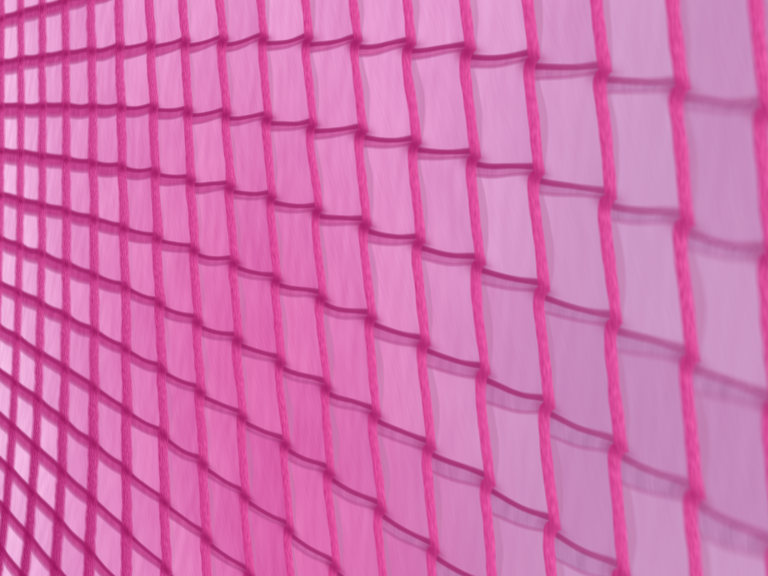
Reproduce this texture procedurally as a WebGL 2 fragment shader.

```glsl
#version 300 es
precision highp float;
// A wall of translucent pink fabric cells receding to the left.
// A curved perspective warp gives grid coordinates; each cell then gets a
// wrinkled panel, a folded horizontal hem and a slanting vertical ribbon.
uniform vec2 u_resolution;
out vec4 outColor;

vec2 hash2(vec2 p) {
  vec3 q = fract(p.xyx * vec3(0.1031, 0.1030, 0.0973));
  q += dot(q, q.yzx + 33.33);
  return fract((q.xx + q.yz) * q.zy);
}

float corner(vec2 cell, vec2 offset) {
  return dot(hash2(cell) * 2.0 - 1.0, offset);
}

// Gradient noise, roughly -0.7 to 0.7
float noise(vec2 p) {
  vec2 i = floor(p), f = fract(p);
  vec2 w = f * f * f * (f * (f * 6.0 - 15.0) + 10.0);
  vec2 e = vec2(1, 0);
  return mix(mix(corner(i, f), corner(i + e, f - e), w.x),
             mix(corner(i + e.yx, f - e.yx), corner(i + 1.0, f - 1.0), w.x), w.y);
}

// Grid coordinates: columns widen to the right, rows fan out and bend
vec2 warpGrid(vec2 p) {
  float drift = 0.07 * p.y * smoothstep(0.0, 0.5, p.x) * (1.0 - 0.4 * p.x)
              - 0.04 * p.y * p.y * p.y * exp(-5.0 * p.x);
  float column = 10.9 * log(1.0 + 2.88 * (p.x - drift)) - 0.08;
  float bend = 0.066 + 0.173 * (p.x - 0.486) * (p.x - 0.486);
  float row = (p.y - bend) / (0.0764 + 0.13 * p.x);
  return vec2(column, row);
}

// Soft interval from a to b
float band(float x, float a, float b, float soft) {
  return smoothstep(a - soft, a + soft, x) * (1.0 - smoothstep(b - soft, b + soft, x));
}

void main() {
  // p.y runs downward from the top edge
  vec2 p = gl_FragCoord.xy / u_resolution.y;
  p.y = 1.0 - p.y;
  vec2 grid = warpGrid(p);
  grid += 0.05 * vec2(noise(grid * 1.3 + 40.0), noise(grid * 1.3 + 71.0));

  // Focus is sharp in the middle and soft toward both sides
  float blur = 0.05 * smoothstep(0.3, 0.0, p.x) + 0.035 * smoothstep(0.95, 1.33, p.x);
  vec2 soft = fwidth(grid) * 0.8 + 0.008 + blur;
  float near = smoothstep(0.0, 0.6, p.x);
  float right = smoothstep(0.55, 1.15, p.x + 0.3 * (p.y - 0.4));

  // Ribbon axis slants in each row and hooks back at the knot
  float along = fract(grid.y);
  float sway = near * (0.13 * (along - 0.5) + 0.13 * exp(-along * 14.0));
  float column = grid.x - sway;
  float across = fract(column);
  float side = fract(column + 0.5) - 0.5;

  // Hems step down at every ribbon
  float stair = 0.13 * smoothstep(0.05, 0.4, p.x) * (0.6 - across);
  float sag = 0.025 * sin(across * 3.14159);
  float row = grid.y - stair - sag;
  float drop = fract(row);
  vec2 cell = vec2(floor(column), floor(row));
  vec2 chance = hash2(cell + 17.0);

  // Panel colour: pale at top, lavender on the right, hot pink in the belly
  vec3 panel = mix(vec3(0.91, 0.62, 0.83), vec3(0.79, 0.565, 0.755), right);
  float bellyX = (p.x - 0.34 - 0.16 * p.y) / 0.30;
  float belly = exp(-bellyX * bellyX) * smoothstep(-0.25, 0.65, p.y);
  panel = mix(panel, vec3(0.86, 0.36, 0.65), 0.8 * belly);
  panel = mix(panel, vec3(0.95, 0.73, 0.89), 0.7 * smoothstep(0.16, 0.0, p.x));

  // Wrinkles, cell to cell variation and a soft roll across each panel
  float crease = noise(vec2(across * 7.0 + drop * 2.0, drop * 1.8) + cell * 9.0);
  float fine = noise(vec2(across * 22.0 - drop * 5.0, drop * 4.0) + cell * 13.0);
  panel += (0.05 * crease + 0.025 * fine) * vec3(0.7, 1.2, 0.9) * (1.0 - 0.6 * right);
  panel += (chance.x - 0.5) * vec3(0.03, 0.06, 0.04);
  panel += vec3(0.02, 0.05, 0.03) * (0.5 - across) * (1.0 - right);
  vec3 color = panel;

  // Grey lens of shadow beside the ribbon
  float ribbonHalf = mix(0.17, 0.088, near) * (1.0 + 0.25 * noise(grid * vec2(2.0, 5.0)));
  float lens = ribbonHalf + 0.13 * sin(along * 3.14159) * (0.6 + 0.6 * chance.y);
  float shade = band(side, 0.0, lens, soft.x);
  color = mix(color, vec3(0.74, 0.46, 0.65), shade * 0.5 * near);

  // Folded hem with a dark upper crease and a faint lower edge
  float hemDepth = mix(0.23, 0.10, smoothstep(0.0, 0.45, p.x)) * (0.85 + 0.3 * chance.x)
                 + 0.12 * smoothstep(0.3, 0.85, p.y) * smoothstep(0.45, 0.9, p.x);
  hemDepth *= 1.0 - 0.35 * across * near;
  float fromCrease = min(drop, 1.0 - drop);
  vec3 hemColor = mix(vec3(0.74, 0.21, 0.51), vec3(0.81, 0.36, 0.63), near);
  hemColor = mix(hemColor, vec3(0.74, 0.50, 0.70), right);
  hemColor += 0.06 * crease + 0.03 * fine;
  float hem = smoothstep(-soft.y, soft.y, hemDepth - drop);
  hem = max(hem, 1.0 - smoothstep(0.0, soft.y, 1.0 - drop));
  color = mix(color, hemColor, hem * 0.88);
  float crisp = 1.0 - 0.65 * smoothstep(0.85, 1.25, p.x);
  float edge = 1.0 - smoothstep(0.012, 0.025 + soft.y, fromCrease);
  color = mix(color, vec3(0.62, 0.13, 0.40), edge * 0.75 * crisp);
  float lower = 1.0 - smoothstep(0.004, 0.012 + soft.y, abs(drop - hemDepth));
  color = mix(color, vec3(0.68, 0.27, 0.52), lower * 0.4 * crisp);

  // Vertical ribbon, mottled where the cloth is doubled
  float ribbon = 1.0 - smoothstep(ribbonHalf - soft.x, ribbonHalf + soft.x, abs(side));
  vec3 ribbonColor = mix(vec3(0.80, 0.26, 0.56), vec3(0.87, 0.29, 0.60), near);
  ribbonColor -= 0.12 * smoothstep(0.45, 1.0, p.y) * smoothstep(0.4, 0.0, p.x);
  ribbonColor += 0.09 * noise(grid * vec2(22.0, 13.0)) + 0.05 * side / ribbonHalf;
  color = mix(color, ribbonColor, ribbon * 0.92);

  // Dark pinched knots where ribbons and hems cross
  vec2 knot = vec2(side, fract(grid.y + 0.46) - 0.5) / vec2(0.17, 0.085);
  float pinch = exp(-dot(knot, knot)) * mix(0.75, 0.4, right);
  color = mix(color, vec3(0.58, 0.08, 0.35), pinch);

  outColor = vec4(clamp(color, 0.0, 1.0), 1.0);
}
```
